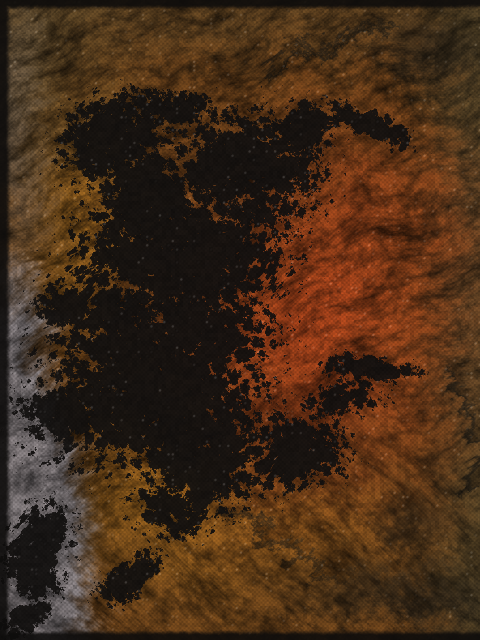
Give the GLSL for this background, as a WebGL 1 fragment shader.

```glsl
precision highp float;
// Weathered abstract canvas: torn black paint over ochre, ember red and grey.
uniform vec2 u_resolution;

const vec3 BLACK = vec3(0.070, 0.062, 0.058);
const vec3 BROWN = vec3(0.310, 0.190, 0.075);
const vec3 OLIVE = vec3(0.245, 0.195, 0.110);
const vec3 OCHRE = vec3(0.450, 0.295, 0.085);
const vec3 EMBER = vec3(0.485, 0.190, 0.075);
const vec3 GREY = vec3(0.360, 0.340, 0.345);
const vec3 SHADOW = vec3(0.110, 0.095, 0.070);
const float TEAR = 1.35;      // raggedness of the black paint
const float COVER = -0.07;    // spread of the black paint
const float CORE = 0.52;      // density of the black paint at its thickest
const float STREAKS = 0.95;   // contrast of the brush marks
const float BLOTCHES = 0.75;  // contrast of the broad stains
const float THREADS = 150.0;  // weave threads per canvas height
const float WEAVE = 0.10;     // weave contrast
const float GRAIN = 0.22;     // variation from thread to thread

vec2 hash2(vec2 p) {
  vec2 k = vec2(dot(p, vec2(127.1, 311.7)), dot(p, vec2(269.5, 183.3)));
  return fract(sin(k) * 43758.55);
}

// Distance to the nearest scattered cell point
float cellular(vec2 p) {
  vec2 cell = floor(p), f = fract(p);
  float nearest = 4.0;
  for (int y = -1; y <= 1; y++) {
    for (int x = -1; x <= 1; x++) {
      vec2 g = vec2(float(x), float(y));
      vec2 d = g + hash2(cell + g) - f;
      nearest = min(nearest, dot(d, d));
    }
  }
  return sqrt(nearest);
}

// Layered cellular noise, centred near zero
float paintNoise(vec2 p) {
  float sum = 0.0, amp = 0.6;
  for (int i = 0; i < 4; i++) {
    sum += amp * (cellular(p) - 0.48);
    p = mat2(1.6, 1.2, -1.2, 1.6) * p + 7.3;
    amp *= 0.72;
  }
  return sum;
}

vec2 sineWarp(vec2 p) {
  return sin(p.yx * 17.0 + vec2(0.0, 2.0)) * 0.008
       + sin(p.yx * 43.0 + p * 21.0 + vec2(1.0, 4.0)) * 0.005;
}

vec2 turn(vec2 p, float a) {
  return vec2(cos(a) * p.x + sin(a) * p.y, cos(a) * p.y - sin(a) * p.x);
}

float glow(vec2 p, vec2 centre, vec2 radius) {
  vec2 d = (p - centre) / radius;
  return exp(-dot(d, d));
}

// One at the centre, zero on the rim, negative outside
float blob(vec2 p, vec2 centre, vec2 radius, float tilt) {
  return 1.0 - length(turn(p - centre, tilt) / radius);
}

float stroke(vec2 p, vec2 a, vec2 b, float width) {
  vec2 d = p - a, ab = b - a;
  return smoothstep(width, 0.0, length(d - ab * clamp(dot(d, ab) / dot(ab, ab), 0.0, 1.0)));
}

float blackPaint(vec2 p) {
  // Upper mass
  float f = blob(p, vec2(0.182, 0.772), vec2(0.080, 0.062), 0.3);
  f = max(f, blob(p, vec2(0.270, 0.838), vec2(0.075, 0.025), 0.0) - 0.15);
  f = max(f, blob(p, vec2(0.385, 0.730), vec2(0.105, 0.090), 0.0));
  f = max(f, blob(p, vec2(0.475, 0.785), vec2(0.070, 0.042), 0.4) - 0.1);
  f = max(f, blob(p, vec2(0.225, 0.690), vec2(0.070, 0.070), 0.0));
  // Central column
  f = max(f, blob(p, vec2(0.275, 0.595), vec2(0.145, 0.105), 0.0));
  f = max(f, blob(p, vec2(0.255, 0.480), vec2(0.150, 0.105), 0.0));
  f = max(f, blob(p, vec2(0.235, 0.370), vec2(0.160, 0.090), 0.2));
  f = max(f, blob(p, vec2(0.305, 0.295), vec2(0.085, 0.090), 0.0));
  f = max(f, blob(p, vec2(0.265, 0.205), vec2(0.065, 0.050), 0.0) - 0.25);
  f = max(f, blob(p, vec2(0.110, 0.520), vec2(0.055, 0.045), 0.0) - 0.2);
  f = max(f, blob(p, vec2(0.095, 0.350), vec2(0.080, 0.045), -0.3) - 0.2);
  // Islands on the right
  f = max(f, blob(p, vec2(0.585, 0.803), vec2(0.065, 0.018), -0.4));
  f = max(f, blob(p, vec2(0.585, 0.420), vec2(0.070, 0.017), 0.05));
  f = max(f, blob(p, vec2(0.455, 0.292), vec2(0.085, 0.065), 0.2) - 0.2);
  f = max(f, blob(p, vec2(0.535, 0.370), vec2(0.085, 0.045), 0.3) - 0.48);
  // Islands at the lower left
  f = max(f, blob(p, vec2(0.065, 0.135), vec2(0.045, 0.070), 0.0));
  f = max(f, blob(p, vec2(0.208, 0.090), vec2(0.048, 0.025), 0.7));
  f = max(f, blob(p, vec2(0.045, 0.040), vec2(0.042, 0.020), 0.8));
  // Worn openings
  f = min(f, CORE) - 0.40 * glow(p, vec2(0.240, 0.515), vec2(0.035, 0.045));
  return f - 0.35 * glow(p, vec2(0.390, 0.695), vec2(0.080, 0.025));
}

void main() {
  vec2 p = gl_FragCoord.xy / u_resolution * vec2(0.75, 1.0);
  vec2 w = p + sineWarp(p);
  float rough = paintNoise(w * 46.0);
  float blotch = paintNoise(turn(w, 0.3) * vec2(9.0, 14.0) + 3.0);

  // Brush marks rise in the upper part and fall along the bottom
  float rising = paintNoise(turn(w, 0.42) * vec2(13.0, 36.0));
  float falling = paintNoise(turn(w, -0.65) * vec2(11.0, 30.0) + 5.0);
  float streak = mix(falling, rising, smoothstep(0.15, 0.38, p.y + 0.1 * sin(p.x * 9.0)));
  vec2 q = w + 0.05 * vec2(blotch + streak, blotch + rough);

  // Colour fields
  vec3 col = mix(BROWN, OLIVE, smoothstep(0.62, 0.74, q.x));
  col = mix(col, OLIVE, 0.5 * smoothstep(0.84, 0.98, q.y));
  col = mix(col, OLIVE, 0.8 * glow(q, vec2(0.03, 0.87), vec2(0.13, 0.22)));
  col = mix(col, OCHRE, 0.8 * glow(q, vec2(0.11, 0.63), vec2(0.07, 0.16)));
  col = mix(col, OCHRE, 0.9 * glow(q, vec2(0.23, 0.23), vec2(0.12, 0.13)));
  col = mix(col, OCHRE, 0.45 * glow(q, vec2(0.43, 0.14), vec2(0.20, 0.10)));
  col = mix(col, EMBER, 0.95 * glow(q, vec2(0.47, 0.48), vec2(0.20, 0.22)));
  col = mix(col, EMBER, 0.35 * glow(q, vec2(0.57, 0.66), vec2(0.16, 0.13)));
  float greyEdge = 0.07 + 0.06 * smoothstep(0.40, 0.20, p.y) - 0.03 * smoothstep(0.45, 0.60, p.y);
  float grey = smoothstep(0.04, -0.03, q.x - greyEdge) * smoothstep(0.66, 0.48, q.y);
  grey = max(grey, 0.35 * glow(q, vec2(0.01, 0.77), vec2(0.05, 0.20)));
  col = mix(col, GREY, grey);

  // Shaded corners and long dark strokes
  float shade = 0.75 * glow(q, vec2(0.64, 0.06), vec2(0.16, 0.05));
  shade = max(shade, 0.65 * glow(q, vec2(0.66, 0.92), vec2(0.09, 0.05)));
  shade = max(shade, 0.55 * glow(q, vec2(0.63, 0.17), vec2(0.05, 0.05)));
  shade = max(shade, 0.70 * stroke(q, vec2(0.43, 0.90), vec2(0.59, 0.94), 0.018));
  shade = max(shade, 0.60 * stroke(q, vec2(0.34, 0.20), vec2(0.57, 0.06), 0.018));
  shade = max(shade, 0.75 * stroke(q, vec2(0.71, 0.41), vec2(0.73, 0.24), 0.014));
  col = mix(col, SHADOW, shade);
  col *= clamp(0.93 - STREAKS * streak - BLOTCHES * blotch - 0.35 * rough, 0.4, 1.35);

  // Torn black layer
  float black = smoothstep(-0.10, 0.10, blackPaint(w) - TEAR * rough + COVER);
  col = mix(col, BLACK, 0.95 * black);

  // Woven threads and pale flecks
  vec2 thread = p * THREADS;
  vec2 seed = hash2(floor(thread));
  col *= 1.0 + WEAVE * sin(thread.x * 6.283) * sin(thread.y * 6.283) + GRAIN * (seed.y - 0.5);
  float fleck = step(0.93, seed.x) * smoothstep(0.45, 0.1, length(fract(thread) - 0.5));
  col += fleck * seed.y * 0.14;

  // Dark border
  float edge = min(p.y, 1.0 - p.y) + 0.004 * rough;
  float border = smoothstep(0.018, 0.008, p.x + 0.004 * rough);
  border = max(border, smoothstep(0.016, 0.007, edge));
  col = mix(col, BLACK * 0.75, 0.9 * border);
  gl_FragColor = vec4(col, 1.0);
}
```
